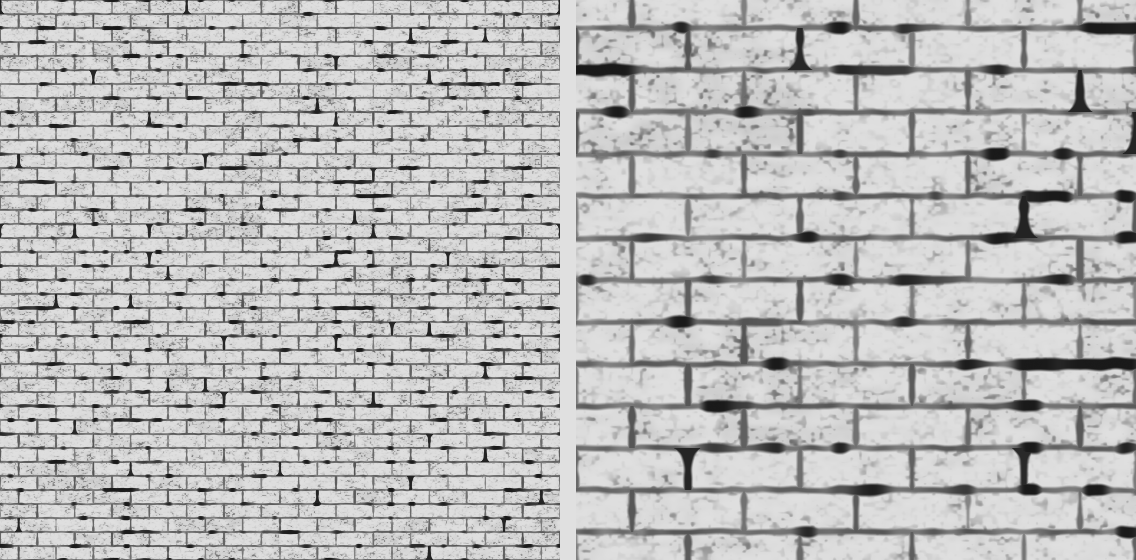
Left, the full canvas; right, a detail of the centre.
Write a WebGL 2 fragment shader that draws this texture.

```glsl
#version 300 es
precision highp float;

uniform vec2 u_resolution;
out vec4 outColor;

// Layout: lengths below are in units of one course height
const vec2 GRID = vec2(15.0, 40.0);
const float BRICK_ASPECT = 2.667;
const float BED_GAP = 0.066;
const float HEAD_GAP = 0.052;
const float WOBBLE = 0.055;
const float EDGE_SOFTNESS = 0.045;

// Wear
const float CRACKED_SHARE = 0.10;
const float BLOB_GAP = 0.075;
const float SPECK_STRENGTH = 0.62;

// Greys
const float BRICK_LIGHT = 0.875;
const float BRICK_STAIN = 0.70;
const float SPECK_GREY = 0.34;
const float MORTAR_LIGHT = 0.52;
const float MORTAR_GREY = 0.33;
const float CRACK_DARK = 0.10;

float hash(vec2 p) {
    vec3 q = fract(vec3(p.xyx) * vec3(0.1031, 0.1030, 0.0973));
    q += dot(q, q.yzx + 33.33);
    return fract((q.x + q.y) * q.z);
}

// Value noise over the canvas that wraps at its borders
float noise(vec2 uv, vec2 cells) {
    vec2 p = uv * cells;
    vec2 i = floor(p);
    vec2 f = fract(p);
    f = f * f * (3.0 - 2.0 * f);
    vec2 a = mod(i, cells);
    vec2 b = mod(i + 1.0, cells);
    float low = mix(hash(a), hash(vec2(b.x, a.y)), f.x);
    float high = mix(hash(vec2(a.x, b.y)), hash(b), f.x);
    return mix(low, high, f.y);
}

float coverage(float dist, float soft) {
    return 1.0 - smoothstep(-soft, soft, dist);
}

// Whitewashed face with stains and patches of fine specks
float brickFace(vec2 uv, vec2 brick, float edgeDist) {
    float age = hash(brick + 71.0);
    float stain = noise(uv, vec2(75.0, 120.0));
    float grain = noise(uv, vec2(230.0, 330.0));
    float fine = noise(uv, vec2(390.0, 470.0));
    float worn = smoothstep(0.35, 0.85, 0.65 * stain + 0.35 * age);
    float rim = exp(-9.0 * max(edgeDist, 0.0));
    float tone = mix(BRICK_LIGHT, BRICK_STAIN, 0.30 * worn * age + 0.28 * grain * stain);
    float specks = smoothstep(0.50, 0.88, 0.55 * fine + 0.45 * grain);
    float amount = SPECK_STRENGTH * (0.12 + worn + 0.4 * rim);
    return mix(tone, SPECK_GREY, clamp(specks * amount, 0.0, 0.85));
}

void main() {
    vec2 uv = gl_FragCoord.xy / u_resolution;
    float soft = max(EDGE_SOFTNESS, 0.6 * GRID.y / u_resolution.y);

    // Running bond: every second course moves by half a brick
    vec2 wall = uv * GRID;
    float course = floor(wall.y);
    float shifted = wall.x + 0.5 * mod(course + 1.0, 2.0);
    vec2 brick = vec2(mod(floor(shifted), GRID.x), course);

    // Uneven edges
    vec2 wobble = vec2(noise(uv, vec2(90.0, 160.0)),
                       noise(uv.yx, vec2(130.0, 110.0))) - 0.5;
    wobble *= WOBBLE;

    // Bed joints, opened here and there by dark blobs
    float bed = floor(wall.y + 0.5);
    vec2 along = vec2(uv.x, bed / GRID.y);
    float blob = smoothstep(0.64, 0.96, noise(along, vec2(53.0, 40.0)));
    float bedTone = noise(along, vec2(97.0, 80.0));
    float bedDist = abs(wall.y - bed + wobble.y) - BED_GAP - BLOB_GAP * blob;

    // Head joints, a few cracked and flared at one end
    float head = floor(shifted + 0.5);
    vec2 headId = vec2(mod(head, GRID.x), course);
    float cracked = step(1.0 - CRACKED_SHARE, hash(headId + 13.0));
    float rise = fract(wall.y);
    float fromEnd = hash(headId + 29.0) > 0.35 ? rise : 1.0 - rise;
    float flare = cracked * exp(-7.0 * fromEnd);
    float headTone = hash(headId + 47.0);
    float headGap = HEAD_GAP + 0.025 * headTone + 0.025 * cracked + 0.25 * flare;
    float headDist = abs(shifted - head) * BRICK_ASPECT - headGap + wobble.x;

    // Shade the face, then cut both kinds of joint into it
    float face = brickFace(uv, brick, min(bedDist, headDist));
    float bedGrey = mix(mix(MORTAR_LIGHT, MORTAR_GREY, bedTone), CRACK_DARK, blob);
    float headGrey = mix(mix(MORTAR_LIGHT, MORTAR_GREY, headTone), CRACK_DARK, 0.85 * cracked);
    float bedLayer = mix(face, bedGrey, coverage(bedDist, soft));
    float headLayer = mix(face, headGrey, coverage(headDist, soft));

    outColor = vec4(vec3(min(bedLayer, headLayer)), 1.0);
}
```
